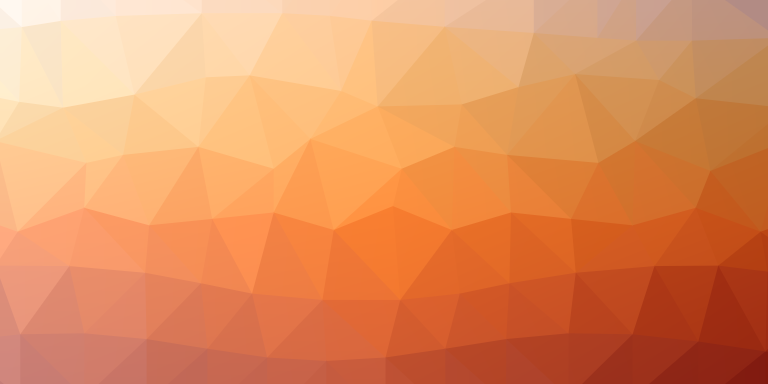
Reproduce this background procedurally as a WebGL 1 fragment shader.

```glsl
precision highp float;
// Low-poly sunset: a 12 by 6 lattice whose ridges are bent by waves, each cell
// cut along its shorter diagonal. Every facet takes its tone from a smooth
// gradient field at its centre, and facets are blended by edge coverage.

uniform vec2 u_resolution;

const vec2 GRID = vec2(12.0, 6.0);
const vec2 LATTICE_SHIFT = vec2(0.1, 0.42);

float hash(vec2 p) {
  return fract(sin(dot(p, vec2(12.99, 78.23))) * 4375.85);
}

// A wave holds amplitude, angular step and crest position.
float wave(vec3 w, float x) {
  return w.x * cos(w.y * (x - w.z));
}

// Lattice vertex: each ridge sways sideways and rises with its own wave.
vec2 vertex(vec2 id) {
  vec3 sway = vec3(0.31, 1.4, 4.0);
  vec3 rise = vec3(0.22, 0.45, 10.5);
  if (id.y > 0.5) { sway = vec3(0.23, 2.618, 5.0); rise = vec3(0.27, 1.12, 6.4); }
  if (id.y > 1.5) { sway = vec3(0.25, 2.356, 9.0); rise = vec3(0.25, 2.618, 11.0); }
  if (id.y > 2.5) { sway = vec3(0.23, 0.35, 2.0);  rise = vec3(0.20, 2.618, 0.0); }
  if (id.y > 3.5) { sway = vec3(0.17, 1.5, 6.3);   rise = vec3(0.28, 0.62, 5.5); }
  if (id.y > 4.5) { sway = vec3(0.22, 0.35, 0.5);  rise = vec3(0.22, 0.72, 5.0); }
  return id + LATTICE_SHIFT + vec2(wave(sway, id.x), wave(rise, id.x));
}

// Horizontal gradient through three stops.
vec3 across(vec3 left, vec3 middle, vec3 right, float x) {
  return mix(mix(left, middle, clamp(x * 2.0, 0.0, 1.0)), right,
             clamp(x * 2.0 - 1.0, 0.0, 1.0));
}

// Colour field: six horizontal gradients blended from top to bottom.
vec3 skyTone(vec2 p) {
  float x = p.x / GRID.x;
  float depth = p.y / GRID.y * 5.0;
  vec3 haze  = across(vec3(1.0, 0.96, 0.93), vec3(0.99, 0.80, 0.64), vec3(0.70, 0.55, 0.53), x);
  vec3 cream = across(vec3(1.0, 0.93, 0.80), vec3(0.99, 0.74, 0.47), vec3(0.73, 0.51, 0.30), x);
  vec3 amber = across(vec3(1.0, 0.84, 0.62), vec3(1.0, 0.66, 0.34), vec3(0.73, 0.41, 0.15), x);
  vec3 coral = across(vec3(1.0, 0.66, 0.49), vec3(1.0, 0.52, 0.20), vec3(0.75, 0.29, 0.08), x);
  vec3 clay  = across(vec3(0.88, 0.57, 0.49), vec3(0.90, 0.41, 0.19), vec3(0.61, 0.16, 0.06), x);
  vec3 ember = across(vec3(0.77, 0.49, 0.47), vec3(0.76, 0.33, 0.21), vec3(0.50, 0.10, 0.06), x);
  vec3 tone = mix(haze, cream, clamp(depth, 0.0, 1.0));
  tone = mix(tone, amber, clamp(depth - 1.0, 0.0, 1.0));
  tone = mix(tone, coral, clamp(depth - 2.0, 0.0, 1.0));
  tone = mix(tone, clay, clamp(depth - 3.0, 0.0, 1.0));
  return mix(tone, ember, clamp(depth - 4.0, 0.0, 1.0));
}

float cross2(vec2 a, vec2 b) {
  return a.x * b.y - a.y * b.x;
}

// Signed distance to the line through a and b.
float lineDistance(vec2 p, vec2 a, vec2 b) {
  return cross2(p - a, normalize(b - a));
}

// Colour of one triangle, premultiplied by its coverage of the pixel.
vec4 facet(vec2 p, vec2 a, vec2 b, vec2 c, float pixel, float seed) {
  float side = cross2(b - a, c - a) < 0.0 ? -1.0 : 1.0;
  float d = max(side * lineDistance(p, a, b),
            max(side * lineDistance(p, b, c), side * lineDistance(p, c, a)));
  float coverage = clamp(0.5 - d / pixel, 0.0, 1.0);
  if (coverage <= 0.0) return vec4(0.0);
  vec2 centre = (a + b + c) / 3.0;
  vec3 tone = skyTone(mix(centre, p, 0.2)) + (seed - 0.5) * 0.035;
  return vec4(tone, 1.0) * coverage;
}

// Two triangles of one lattice cell, split along the shorter diagonal.
vec4 cellFacets(vec2 p, vec2 id, float pixel) {
  vec2 a = vertex(id);
  vec2 b = vertex(id + vec2(1.0, 0.0));
  vec2 c = vertex(id + vec2(1.0, 1.0));
  vec2 d = vertex(id + vec2(0.0, 1.0));
  float first = hash(id);
  float second = hash(id + 37.0);
  if (distance(a, c) < distance(b, d)) {
    return facet(p, a, b, c, pixel, first) + facet(p, a, c, d, pixel, second);
  }
  return facet(p, a, b, d, pixel, first) + facet(p, b, c, d, pixel, second);
}

void main() {
  vec2 uv = gl_FragCoord.xy / u_resolution;
  vec2 p = vec2(uv.x, 1.0 - uv.y) * GRID;
  float pixel = GRID.y / u_resolution.y;
  vec2 home = floor(p - LATTICE_SHIFT);

  // Bent cells can reach into their neighbours.
  vec4 sum = vec4(skyTone(p), 1.0) * 0.001;
  for (int j = -1; j <= 1; j++) {
    for (int i = -1; i <= 1; i++) {
      sum += cellFacets(p, home + vec2(float(i), float(j)), pixel);
    }
  }
  gl_FragColor = vec4(clamp(sum.rgb / sum.a, 0.0, 1.0), 1.0);
}
```
